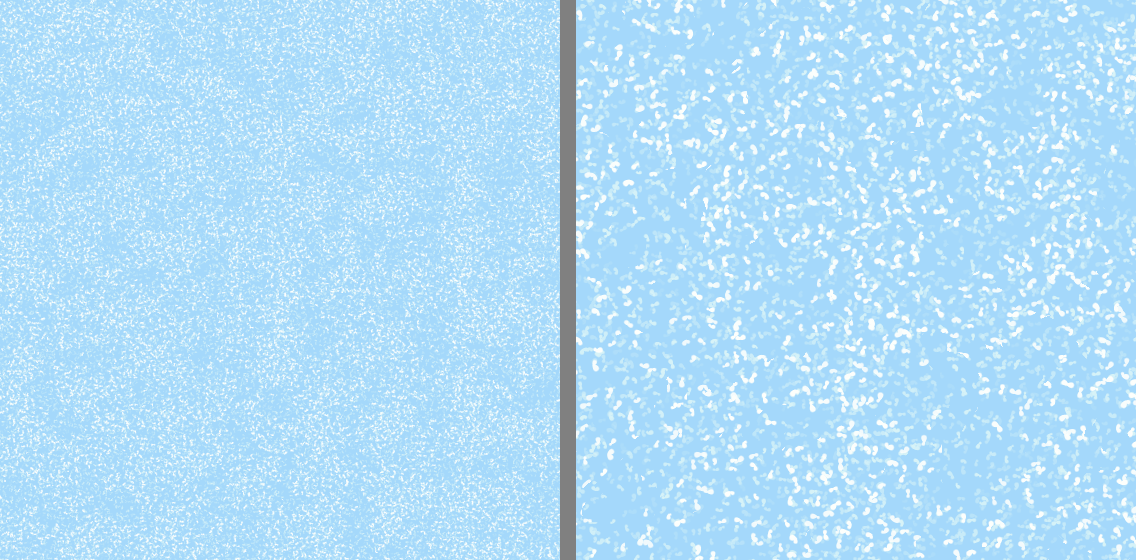
Left: the whole. Right: its middle third, enlarged.
Reproduce this texture procedurally as a WebGL 2 fragment shader.

```glsl
#version 300 es
precision highp float;
// Light blue ground strewn with tiny two-winged flecks: faint cyan ones below,
// bright white ones on top. Each layer is a jittered grid of turned flecks,
// thinned out and clumped by gradient noise.

#define GROUND vec3(0.643, 0.848, 0.983)
#define FAINT vec3(0.850, 0.955, 0.970)
#define BRIGHT vec3(0.995, 1.000, 0.990)
#define FAINT_CELLS 142.0
#define BRIGHT_CELLS 110.0
#define FAINT_DENSITY 0.82
#define BRIGHT_DENSITY 0.60
#define CLUMP_SCALE 15.0
#define CLUMP_STRENGTH 1.15
#define WING vec2(0.225, 0.150)

uniform vec2 u_resolution;
out vec4 outColor;

const float TAU = 6.283185;

// Integer mixing hash: four values in 0..1 per cell and layer.
vec4 hash4(vec2 cell, float layer) {
  uvec4 v = uvec4(ivec4(ivec2(cell) + 4096, int(layer) + 7, 19));
  v = v * 1664525u + 1013904223u;
  v += v.yzxy * v.wxyz;
  v ^= v >> 16u;
  v += v.yzxy * v.wxyz;
  v ^= v >> 15u;
  return vec4(v >> 8u) / 16777216.0;
}

vec2 gradient(vec2 corner) {
  float angle = TAU * hash4(corner, 90.0).x;
  return vec2(cos(angle), sin(angle));
}

float gradientNoise(vec2 p) {
  vec2 i = floor(p), f = fract(p);
  vec2 w = f * f * f * (f * (f * 6.0 - 15.0) + 10.0);
  vec2 e = vec2(1.0, 0.0);
  float low = mix(dot(gradient(i), f), dot(gradient(i + e), f - e), w.x);
  float high = mix(dot(gradient(i + e.yx), f - e.yx),
                   dot(gradient(i + 1.0), f - 1.0), w.x);
  return mix(low, high, w.y);
}

vec2 rotate(vec2 p, float angle) {
  float c = cos(angle), s = sin(angle);
  return vec2(c * p.x + s * p.y, c * p.y - s * p.x);
}

// Approximate distance to an ellipse that widens away from the fleck centre.
float wing(vec2 p, float angle, vec2 radius) {
  vec2 q = rotate(p, angle) - vec2(radius.x * 0.72, 0.0);
  q /= radius;
  q.y /= 1.0 + 0.4 * clamp(q.x, -1.0, 1.0);
  return (length(q) - 1.0) * radius.y;
}

// Coverage of one layer of flecks; fade is the lowest opacity of a fleck.
float flecks(vec2 uv, float cells, float density, float fade, float layer) {
  vec2 p = uv * cells + layer * vec2(0.37, 0.61);
  vec2 home = floor(p);
  float pixel = cells / u_resolution.y;
  float cover = 0.0;
  for (int y = -1; y <= 1; y++) {
    for (int x = -1; x <= 1; x++) {
      vec2 cell = home + vec2(x, y);
      vec4 place = hash4(cell, layer);
      vec4 form = hash4(cell, layer + 20.0);
      if (place.z > density) continue;
      vec2 q = p - cell - place.xy;
      float turn = TAU * place.w;
      float opening = mix(1.5, 2.9, form.x);
      vec2 radius = WING * mix(0.8, 1.2, form.y);
      float d = min(wing(q, turn, radius),
                    wing(q, turn + opening, radius * mix(0.55, 0.95, form.z)));
      float opacity = mix(fade, 1.0, form.w);
      cover = max(cover, opacity * clamp(0.5 - d / pixel, 0.0, 1.0));
    }
  }
  return cover;
}

void main() {
  vec2 uv = gl_FragCoord.xy / u_resolution.y;

  // Clumping of the flecks
  float clump = gradientNoise(uv * CLUMP_SCALE)
              + 0.6 * gradientNoise(uv * CLUMP_SCALE * 2.3 + 31.0);
  float brightDensity = BRIGHT_DENSITY + CLUMP_STRENGTH * clump;
  float faintDensity = FAINT_DENSITY + 0.4 * CLUMP_STRENGTH * clump;

  // Faint layers, then the bright one
  vec3 color = GROUND;
  for (float layer = 1.0; layer < 3.0; layer++) {
    float cover = flecks(uv, FAINT_CELLS, faintDensity, 0.12, layer);
    color = mix(color, FAINT, cover);
  }
  color = mix(color, BRIGHT, flecks(uv, BRIGHT_CELLS, brightDensity, 0.85, 5.0));
  outColor = vec4(color, 1.0);
}
```
